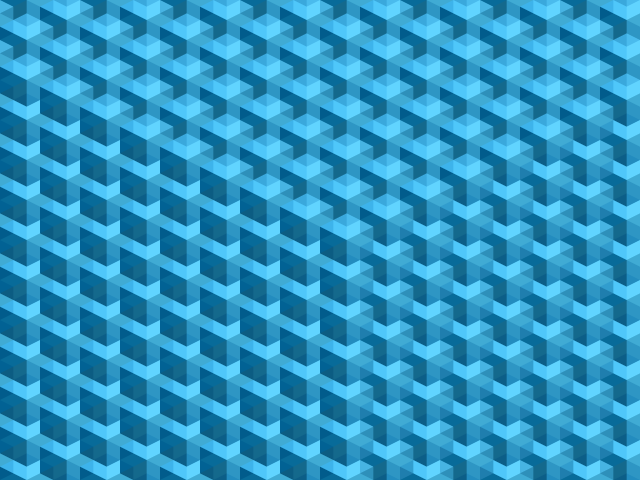
Write a Shadertoy shader that draws this pattern.

```glsl
// Blue translucent cubes on an isometric lattice, stacked as three walls of one large corner.

// Face colour at d, measured in cube edges from the cube's near vertex.
vec3 cubeColor(vec2 d) {
    float slope = 0.5 * abs(d.x);
    if (d.y > slope)                                  // top face
        return d.x < 0.0 ? vec3(0.31, 0.78, 0.98) : vec3(0.38, 0.83, 1.0);
    bool upper = d.y > -slope;                        // hidden edge splits each side
    if (d.x < 0.0)                                    // left face
        return upper ? vec3(0.03, 0.42, 0.60) : vec3(0.08, 0.41, 0.55);
    return upper ? vec3(0.25, 0.67, 0.83) : vec3(0.18, 0.59, 0.77);
}

// Height of a lattice cube towards the viewer; the corner cube has depth 0.
float cubeDepth(float i, float k) {
    return i + k - 3.0 * max(0.0, max(i, k));
}

// Colour of the two nearest cubes covering q, in lattice units.
vec3 cubeField(vec2 q) {
    float frontDepth = -1e5, backDepth = -1e5;
    vec3 front = vec3(0.16, 0.57, 0.75), back = vec3(1.0);
    float column = round(q.x);
    for (float di = -1.0; di <= 1.0; di++) {
        float i = column + di;
        float row = round(q.y + 0.5 * i);
        for (float dk = -1.0; dk <= 1.0; dk++) {
            float k = row + dk;
            vec2 d = (q - vec2(i, k - 0.5 * i)) * 1.5;
            vec2 a = abs(d);
            if (max(a.x, 0.5 * a.x + a.y) > 1.0) continue;   // outside the silhouette
            float depth = cubeDepth(i, k);
            vec3 color = cubeColor(d);
            if (depth > frontDepth) {
                back = front;
                backDepth = frontDepth;
                front = color;
                frontDepth = depth;
            } else if (depth > backDepth) {
                back = color;
                backDepth = depth;
            }
        }
    }
    // Overlaps are tinted by the cube behind.
    if (backDepth > -1e4)
        front = front * mix(vec3(1.0), back, 0.22) - 0.02;
    return front;
}

void mainImage(out vec4 fragColor, in vec2 fragCoord) {
    vec3 sum = vec3(0.0);
    // 3x3 supersampling smooths every edge.
    for (int s = 0; s < 9; s++) {
        vec2 offset = (vec2(s % 3, s / 3) - 1.0) / 3.0;
        vec2 p = (fragCoord + offset) / iResolution.y;
        sum += cubeField((p - vec2(13.0 / 18.0, 0.5)) * 12.0);   // 12 rows
    }
    fragColor = vec4(sum / 9.0, 1.0);
}
```
